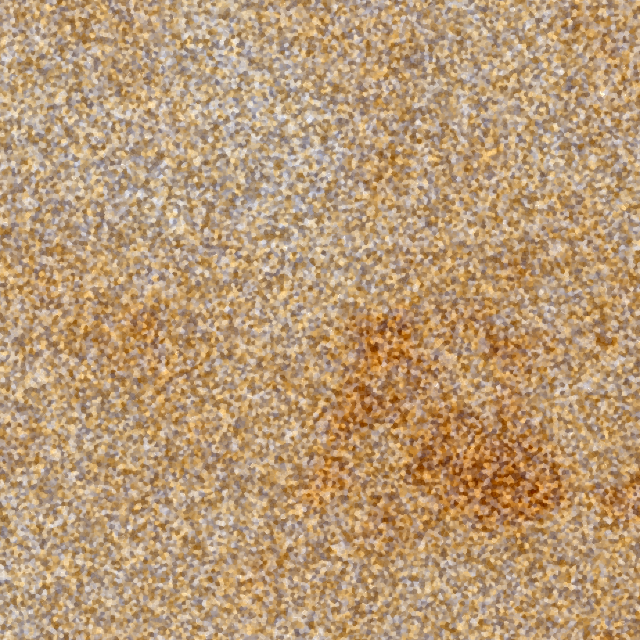
Write a Shadertoy shader that draws this texture.

```glsl
// Fine sandstone: pale grey and golden grains with drifting rust stains.
// Blended cellular noise gives the grains and, at coarse scales, the stains.
// Every noise channel has zero mean and unit spread, so contrasts add simply.

#define GRAIN_SCALE 178.0
#define TINT_SCALE 112.0
#define STAIN_SCALE 3.2
#define GRAIN_FOCUS 4.0
#define STAIN_FOCUS 2.0
#define SAND vec3(0.733, 0.612, 0.470)
#define LIGHT_STEP vec3(0.094, 0.104, 0.104)
#define GOLD_STEP vec3(0.022, -0.008, -0.070)
#define STAIN_STEP vec3(-0.002, -0.023, -0.046)
#define RUST_STEP vec3(-0.035, -0.078, -0.092)
#define SPARKLE 0.16

vec3 hash3(vec2 cell) {
    vec3 h = fract(cell.xyx * vec3(0.1031, 0.1030, 0.0973));
    h += dot(h, h.yxz + 33.33);
    return fract((h.xxy + h.yzz) * h.zyx);
}

// Cellular noise: random values of nearby seeds, blended by distance.
vec3 cellNoise(vec2 p, float focus) {
    vec2 home = floor(p);
    vec3 total = vec3(0.0);
    float power = 1e-4;
    for (int y = -1; y <= 1; y++) {
        for (int x = -1; x <= 1; x++) {
            vec2 cell = home + vec2(x, y);
            vec2 seed = cell + 0.1 + 0.8 * hash3(cell + 71.7).xy;
            vec2 d = p - seed;
            float weight = pow(max(1.0 - dot(d, d), 0.0), focus);
            total += weight * (hash3(cell + 13.3) - 0.5);
            power += weight * weight;
        }
    }
    return total * sqrt(12.0 / power);
}

// Layered soft noise for the broad discolouration.
float stainNoise(vec2 uv) {
    float sum = 0.0;
    float amplitude = 0.68;
    vec2 p = uv * STAIN_SCALE + 5.4;
    for (int i = 0; i < 4; i++) {
        sum += amplitude * cellNoise(p, STAIN_FOCUS).x;
        p = mat2(1.6, 1.2, -1.2, 1.6) * p + 9.1;
        amplitude *= 0.7;
    }
    return sum;
}

void mainImage(out vec4 fragColor, in vec2 fragCoord) {
    vec2 uv = fragCoord / iResolution.y;

    // Stains gather toward the lower right.
    float stain = stainNoise(uv) + dot(uv - 0.5, vec2(0.9, -0.8));
    float rust = max(stain - 0.9, 0.0);

    // Grain brightness is finer than grain tint.
    vec3 grain = cellNoise(uv * GRAIN_SCALE + 40.0, GRAIN_FOCUS);
    vec3 tint = cellNoise(uv * TINT_SCALE + 90.0, GRAIN_FOCUS);
    float light = 0.95 * grain.x + 0.3 * tint.y;

    vec3 color = SAND + LIGHT_STEP * light * (1.0 + 0.15 * rust);
    color += GOLD_STEP * (0.9 * tint.x + 0.45 * grain.y);
    color += STAIN_STEP * clamp(stain, -2.0, 2.0);
    color += RUST_STEP * min(rust, 1.5);

    // Sparse bright crystals.
    color += SPARKLE * smoothstep(1.8, 2.4, grain.z);

    fragColor = vec4(clamp(color, 0.0, 1.0), 1.0);
}
```
